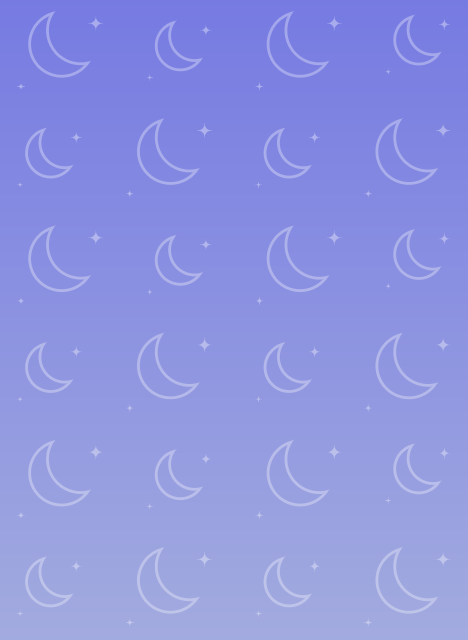
A Shadertoy shader for this pattern:

```glsl
const vec2 PITCH = vec2(0.1863, 0.1675);
const vec2 FIRST_MOON = vec2(0.0964, 0.0690);
const float MOON_RADIUS = 0.0501;
const float SMALL_SCALE = 0.75;
const float HALF_STROKE = 0.0022;
const float ROW_SHIFT = 0.0163;

// Disc of radius r with an offset disc cut away; tips stay mitred
float crescent(vec2 p, float r) {
    float disc = length(p) - r;
    float cutter = length(p - r * vec2(0.597, 0.428)) - r * 1.04;
    return max(disc, -cutter);
}

// Four-pointed star bounded by quarter arcs
float sparkle(vec2 p, float r) {
    vec2 q = abs(p);
    return max(r - length(q - r), max(q.x, q.y) - r);
}

float coverage(float d, float pixel) {
    return clamp(0.5 - d / pixel, 0.0, 1.0);
}

vec3 sky(float height) {
    return mix(vec3(0.637, 0.670, 0.875), vec3(0.463, 0.480, 0.885), height);
}

// Opacity of one moon with its two stars
float motif(vec2 p, float r, float halfStroke, float pixel) {
    float outline = abs(crescent(p, r)) - halfStroke;
    float stars = min(sparkle(p - r * vec2(1.065, 0.65), r * 0.22),
                      sparkle(p - r * vec2(-1.27, -1.32), r * 0.115));
    return max(0.32 * coverage(outline, pixel), 0.36 * coverage(stars, pixel));
}

void mainImage(out vec4 fragColor, in vec2 fragCoord) {
    float pixel = 1.0 / iResolution.y;
    vec2 uv = fragCoord * pixel;

    // Grid measured from the top, alternate rows nudged left
    vec2 p = vec2(uv.x, 1.0 - uv.y) - FIRST_MOON;
    float row = floor(p.y / PITCH.y + 0.5);
    p.x += ROW_SHIFT * mod(row, 2.0);
    float column = floor(p.x / PITCH.x + 0.5);
    vec2 local = p - vec2(column, row) * PITCH;
    local.y = -local.y;

    // Checkerboard of sizes; small moons in every fourth column sit higher
    float small = mod(row + column, 2.0);
    float raised = step(2.5, mod(column, 4.0));
    local -= small * vec2(-0.0010, mix(-0.0026, 0.0065, raised));
    float radius = MOON_RADIUS * mix(1.0, SMALL_SCALE, small);

    float ink = motif(local, radius, HALF_STROKE, pixel);
    fragColor = vec4(mix(sky(uv.y), vec3(1.0), ink), 1.0);
}
```
